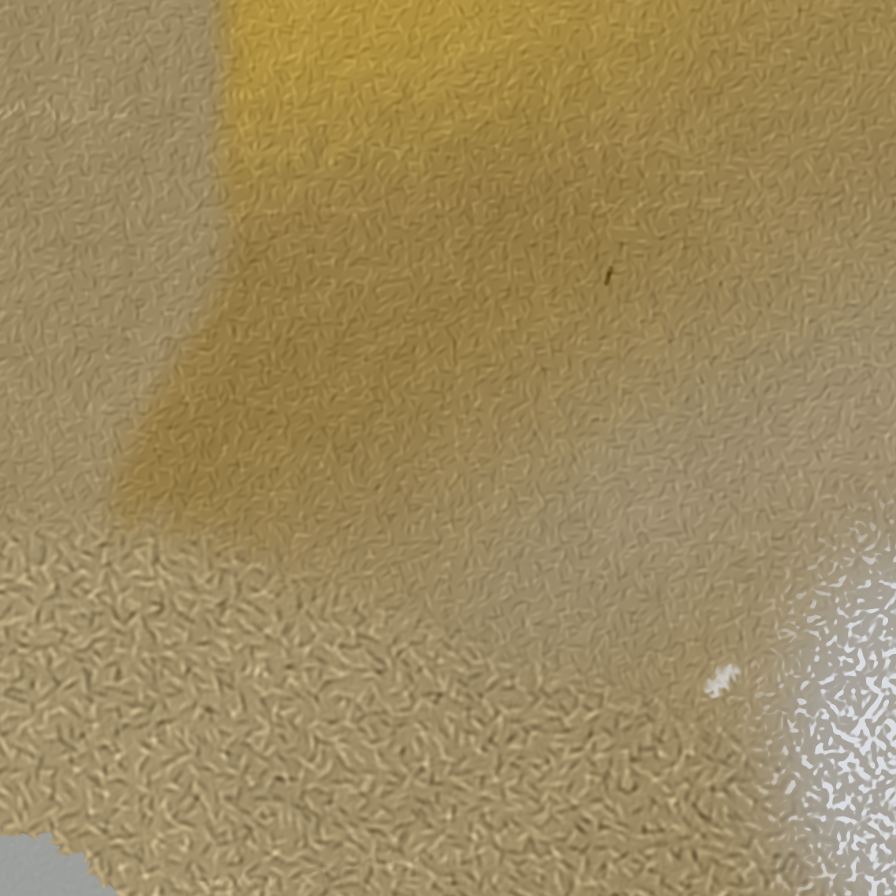
This texture is drawn by a three.js fragment shader. Its source:

```glsl
// Worn, varnished tan surface: ochre staining above, coarse wrinkles below, wet glare at right.
// Broad tints come from soft masks; the grain is cellular noise whose every cell
// holds one short oriented ripple, so neighbouring ripples merge into wrinkles.
#define FINE_SCALE 92.0
#define COARSE_SCALE 68.0
#define FINE_CONTRAST 0.055
#define COARSE_CONTRAST 0.115
#define MOTTLE_CONTRAST 0.016
#define TAN vec3(0.610, 0.538, 0.392)
#define OCHRE vec3(0.585, 0.487, 0.275)
#define YELLOW vec3(0.695, 0.575, 0.255)
#define BEIGE vec3(0.645, 0.575, 0.430)
#define PALE vec3(0.625, 0.570, 0.460)
#define PAINT vec3(0.615, 0.625, 0.610)
#define GLARE vec3(0.860, 0.870, 0.890)

varying vec2 vUv;

vec3 hash3(vec2 p) {
  vec3 q = fract(p.xyx * vec3(0.1031, 0.1030, 0.0973));
  q += dot(q, q.yxz + 33.33);
  return fract((q.xxy + q.yzz) * q.zyx);
}

// Sum of one ripple per cell; spread is how far directions stray from the diagonal.
float ripples(vec2 p, float spread) {
  vec2 cell = floor(p);
  float sum = 0.0;
  for (int j = -1; j <= 1; j++) {
    for (int i = -1; i <= 1; i++) {
      vec2 id = cell + vec2(float(i), float(j));
      vec3 rnd = hash3(id);
      vec2 d = p - id - rnd.xy;
      float angle = 0.95 + (rnd.z - 0.5) * spread;
      vec2 along = vec2(cos(angle), sin(angle));
      float u = dot(d, along);
      float v = dot(d, vec2(-along.y, along.x));
      float window = max(0.0, 1.0 - dot(d, d));
      float phase = 6.2832 * hash3(id + 17.0).x;
      sum += window * window * exp(-u * u - 4.0 * v * v) * cos(6.0 * v + phase);
    }
  }
  return sum;
}

float mottle(vec2 p) {
  float sum = 0.0;
  float amp = 0.5;
  for (int i = 0; i < 4; i++) {
    p += 0.6 * sin(p.yx * 1.3 + float(i) * 2.1);
    sum += amp * sin(p.x) * sin(p.y + 0.7);
    p = mat2(1.5, 1.1, -1.1, 1.5) * p;
    amp *= 0.6;
  }
  return sum;
}

// Soft line from a to b.
float streak(vec2 p, vec2 a, vec2 b, float width) {
  vec2 ab = b - a;
  float t = clamp(dot(p - a, ab) / dot(ab, ab), 0.0, 1.0);
  return smoothstep(width, 0.0, length(p - a - ab * t));
}

void main() {
  vec2 p = vUv;
  float cloud = mottle(p * 13.0);
  float fine = ripples(p * FINE_SCALE, 2.2);
  float coarse = ripples(p * COARSE_SCALE + 40.0, 3.6);
  float blotch = ripples(p * 24.0 + 9.0, 2.0);
  vec2 q = p + 0.012 * vec2(cloud, blotch);

  // Broad stains
  float leftEdge = 0.25 - 0.13 * smoothstep(0.75, 0.40, p.y);
  float inside = smoothstep(-0.025, 0.03, q.x - leftEdge);
  float ochre = inside * smoothstep(-0.12, 0.27, q.y - 0.15 - 0.5 * q.x);
  float yellow = inside * smoothstep(0.72, 0.98, q.y + 0.12 * (0.35 - q.x));
  yellow *= 1.0 - 0.75 * smoothstep(0.40, 0.95, q.x);
  vec3 col = mix(TAN, OCHRE, ochre * (1.0 - 0.45 * smoothstep(0.55, 1.0, p.x)));
  col = mix(col, YELLOW, yellow);
  float paleBand = exp(-pow((q.y - 0.09 - 0.48 * q.x) / 0.13, 2.0));
  col = mix(col, PALE, 0.65 * paleBand * smoothstep(0.40, 0.75, p.x));

  // Coarse wrinkled lower part
  float border = 0.415 - 0.36 * max(q.x - 0.17, 0.0);
  float rough = smoothstep(0.045, -0.045, q.y - border);
  col = mix(col, BEIGE, rough * (0.9 - 0.8 * smoothstep(0.15, 0.65, p.x)));
  float relief = mix(fine * FINE_CONTRAST, coarse * COARSE_CONTRAST + fine * 0.025, rough);
  col += (relief + MOTTLE_CONTRAST * (cloud + 0.8 * blotch)) * vec3(1.0, 0.97, 0.86);

  // Scuffs, seams and the dark nick
  float broken = smoothstep(-0.4, 0.5, fine + cloud);
  float scuff = streak(q, vec2(0.0, 0.875), vec2(0.14, 0.87), 0.009);
  scuff += streak(q, vec2(0.23, 0.015), vec2(0.50, 0.045), 0.012);
  for (int i = 0; i < 3; i++) {
    float y = 0.765 + 0.065 * float(i);
    scuff += 0.5 * streak(q, vec2(0.25, y), vec2(1.0 - 0.2 * float(i), y + 0.012), 0.006);
  }
  col += 0.06 * scuff * broken;
  col -= 0.20 * streak(p, vec2(0.677, 0.684), vec2(0.682, 0.700), 0.005);

  // Wet glare breaking into sparkles, and a small bright chip
  float wet = exp(-dot((p - vec2(1.03, 0.17)) / vec2(0.15, 0.22), (p - vec2(1.03, 0.17)) / vec2(0.15, 0.22)));
  col = mix(col, vec3(0.66, 0.65, 0.63), 0.9 * smoothstep(0.03, 0.65, wet));
  float sparkle = smoothstep(0.05, 0.75, coarse + 0.6 * fine + 0.9 * wet - 0.45);
  col = mix(col, GLARE, sparkle * smoothstep(0.03, 0.6, wet));
  float chip = streak(p + 0.006 * vec2(coarse, fine), vec2(0.797, 0.232), vec2(0.815, 0.249), 0.016);
  col = mix(col, GLARE, 0.75 * chip);

  // Bare grey corner with a ragged rim
  float corner = q.y - 0.068 + 3.5 * q.x * q.x + 0.008 * coarse;
  float bare = smoothstep(0.004, -0.004, corner);
  col = mix(col, PAINT + 0.01 * fine, bare);

  gl_FragColor = vec4(clamp(col, 0.0, 1.0), 1.0);
}
```
